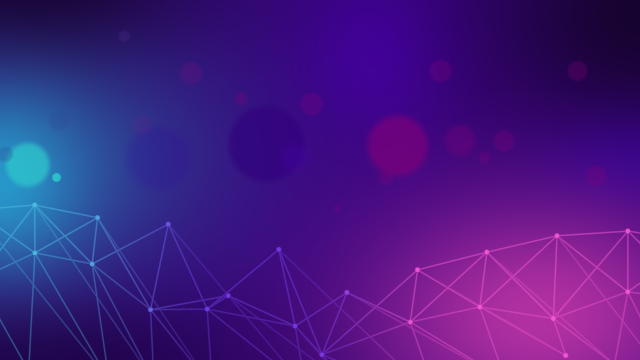
Reproduce this background procedurally as a WebGL 1 fragment shader.

```glsl
precision highp float;
// Abstract backdrop: soft cyan, violet and pink glows with faint bokeh discs,
// under a network of three wavy rows of nodes joined column by column.
// Lengths are in canvas heights, with the origin at the lower left.
uniform vec2 u_resolution;

const vec3 VIOLET = vec3(0.22, 0.01, 0.49);
const vec3 HAZE_BLUE = vec3(0.17, 0.29, 0.58);
const vec3 CYAN = vec3(0.15, 0.63, 0.81);
const vec3 TEAL = vec3(0.18, 0.78, 0.80);
const vec3 ULTRAVIOLET = vec3(0.28, 0.0, 0.66);
const vec3 INDIGO = vec3(0.18, 0.0, 0.62);
const vec3 PINK = vec3(0.72, 0.20, 0.64);
const vec3 MAGENTA = vec3(0.52, 0.0, 0.48);
const vec3 NIGHT = vec3(0.08, 0.01, 0.17);
const vec3 DUSK = vec3(0.11, 0.01, 0.26);
const vec3 NET_LEFT = vec3(0.30, 0.76, 0.90);
const vec3 NET_MIDDLE = vec3(0.46, 0.24, 0.92);
const vec3 NET_RIGHT = vec3(0.98, 0.36, 0.84);
const float LINE_WIDTH = 0.0014;
const float LINE_ALPHA = 0.48;
const float DOT_RADIUS = 0.0068;
const float COLUMN_STEP = 0.183;
const float PI = 3.14159;

float hash(float n) {
  vec2 q = fract(vec2(n) * vec2(0.1031, 0.1373) + 0.37);
  q += dot(q, q.yx + 33.33);
  return fract((q.x + q.y) * q.x);
}

float glow(vec2 p, vec2 center, vec2 radii) {
  vec2 q = (p - center) / radii;
  return exp(-dot(q, q));
}

float disc(vec2 p, vec2 center, float radius, float blur) {
  return 1.0 - smoothstep(radius - blur, radius + blur, length(p - center));
}

float segment(vec2 p, vec2 a, vec2 b, float pixel) {
  vec2 ab = b - a;
  float along = clamp(dot(p - a, ab) / dot(ab, ab), 0.0, 1.0);
  float d = length(p - a - ab * along);
  return 1.0 - smoothstep(0.0, LINE_WIDTH + pixel, d);
}

// Node rows: the skyline, the hubs below it and the feet at the lower edge
vec2 skylineNode(float i) {
  float x = 0.097 + COLUMN_STEP * i - 0.04 * sin(PI * i / 9.0);
  x += 0.045 * cos((i - 2.0) * PI / 3.0) * exp(-0.4 * (i - 3.0) * (i - 3.0));
  float zigzag = 0.1 * cos(PI * i) * exp(-0.5 * (i - 3.4) * (i - 3.4));
  return vec2(x, 0.34 - 0.008 * i + 0.09 * cos(2.0 * PI * i / 9.0) + zigzag);
}

vec2 hubNode(float i) {
  float x = 0.097 + COLUMN_STEP * i - 0.07 * sin(PI * i / 9.0);
  x += 0.07 * cos(PI * i) * exp(-(i - 4.4) * (i - 4.4));
  float ripple = 0.045 * cos(2.0 * PI * (i - 2.0) / 3.0);
  return vec2(x, 0.195 - 0.012 * i + 0.08 * cos(2.0 * PI * i / 9.0) - ripple);
}

vec2 footNode(float i) {
  float jitter = hash(i + 5.0);
  return vec2(0.09 + COLUMN_STEP * i + 0.1 * (jitter - 0.5), 0.03 - 0.15 * hash(i + 31.0));
}

vec3 background(vec2 p) {
  vec3 c = VIOLET;
  c = mix(c, HAZE_BLUE, 0.85 * glow(p, vec2(0.15, 0.58), vec2(0.50, 0.40)));
  c = mix(c, ULTRAVIOLET, 0.75 * glow(p, vec2(1.055, 0.85), vec2(0.20, 0.22)));
  c = mix(c, NIGHT, 0.90 * glow(p, vec2(0.08, 1.06), vec2(0.48, 0.24)));
  c = mix(c, NIGHT, 0.95 * glow(p, vec2(1.80, 0.96), vec2(0.46, 0.38)));
  c = mix(c, DUSK, 0.90 * glow(p, vec2(0.10, -0.03), vec2(0.68, 0.22)));
  c = mix(c, INDIGO, 0.60 * glow(p, vec2(1.75, 0.54), vec2(0.25, 0.14)));
  c = mix(c, PINK, 0.95 * glow(p, vec2(1.50, 0.12), vec2(0.48, 0.32)));
  return mix(c, CYAN, 0.90 * glow(p, vec2(0.0, 0.49), vec2(0.24, 0.25)));
}

vec3 addBokeh(vec3 c, vec2 p, float pixel) {
  // Large soft discs
  c = mix(c, vec3(0.19, 0.0, 0.49), 0.65 * disc(p, vec2(0.74, 0.60), 0.105, 0.014));
  c = mix(c, ULTRAVIOLET, 0.35 * disc(p, vec2(0.82, 0.56), 0.038, 0.02));
  c = mix(c, INDIGO, 0.20 * disc(p, vec2(0.44, 0.56), 0.088, 0.02));
  c = mix(c, MAGENTA, 0.62 * disc(p, vec2(1.105, 0.595), 0.083, 0.016));
  c = mix(c, MAGENTA, 0.32 * disc(p, vec2(1.278, 0.61), 0.042, 0.012));
  c = mix(c, TEAL, 0.75 * disc(p, vec2(0.077, 0.542), 0.060, 0.012));
  c = mix(c, TEAL, 0.90 * disc(p, vec2(0.157, 0.507), 0.012, pixel));
  // Small scattered specks, teal at the left and magenta at the right
  for (int k = 0; k < 14; k++) {
    float n = float(k);
    vec2 center = vec2((n + hash(n + 50.0)) * 0.127, 0.42 + 0.5 * hash(n + 70.0));
    vec3 tint = mix(HAZE_BLUE, MAGENTA, smoothstep(0.1, 0.7, center.x));
    c = mix(c, tint, 0.28 * disc(p, center, 0.006 + 0.025 * hash(n + 90.0), 0.005));
  }
  return c;
}

vec3 addNetwork(vec3 c, vec2 p, float pixel) {
  float lines = 0.0;
  float dots = 0.0;
  for (int k = -1; k < 11; k++) {
    float i = float(k);
    vec2 top = skylineNode(i), nextTop = skylineNode(i + 1.0);
    vec2 hub = hubNode(i), nextHub = hubNode(i + 1.0);
    vec2 foot = footNode(i), nextFoot = footNode(i + 1.0);
    // The skyline is open across the central valley
    float outer = step(2.5, abs(i - 3.2));
    lines = max(lines, outer * segment(p, top, nextTop, pixel));
    lines = max(lines, segment(p, top, hub, pixel));
    lines = max(lines, segment(p, top, nextHub, pixel));
    lines = max(lines, segment(p, hub, nextTop, pixel));
    lines = max(lines, 0.8 * segment(p, hub, nextHub, pixel));
    lines = max(lines, 0.8 * segment(p, hub, foot, pixel));
    lines = max(lines, 0.8 * segment(p, hub, nextFoot, pixel));
    lines = max(lines, 0.6 * segment(p, top, footNode(i + 2.0), pixel));
    dots = max(dots, disc(p, top, DOT_RADIUS, pixel));
    dots = max(dots, disc(p, hub, DOT_RADIUS, pixel));
    dots = max(dots, disc(p, foot, DOT_RADIUS, pixel));
  }
  vec3 tint = mix(NET_LEFT, NET_MIDDLE, smoothstep(0.15, 0.60, p.x));
  tint = mix(tint, NET_RIGHT, smoothstep(0.85, 1.20, p.x));
  return mix(c, tint, max(LINE_ALPHA * lines, 0.9 * dots));
}

void main() {
  vec2 p = gl_FragCoord.xy / u_resolution.y;
  float pixel = 1.0 / u_resolution.y;
  vec3 color = addBokeh(background(p), p, pixel);
  gl_FragColor = vec4(addNetwork(color, p, pixel), 1.0);
}
```
